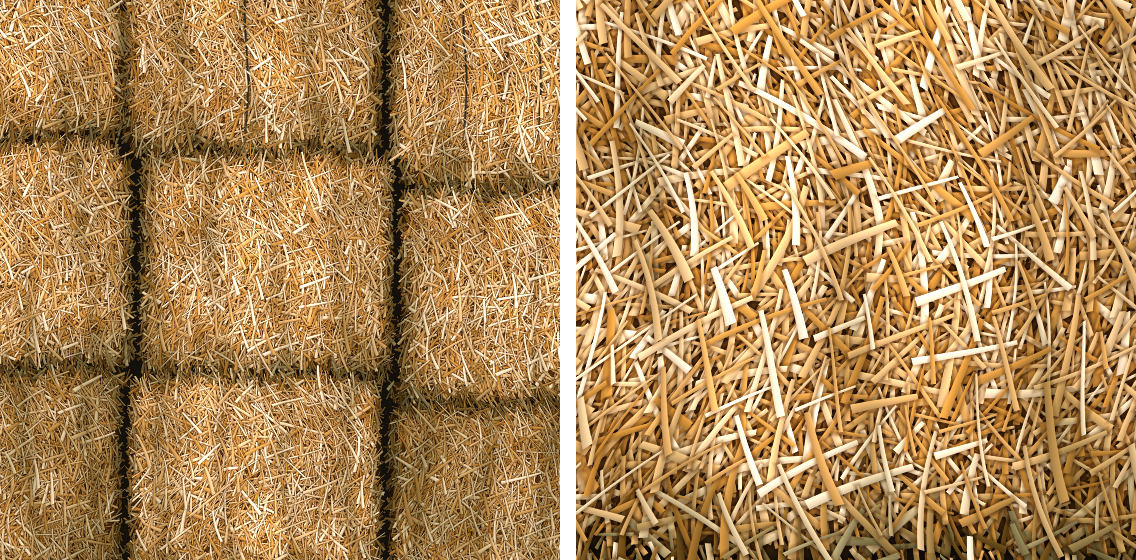
Left: the whole. Right: its middle third, enlarged.
This pattern is drawn by a WebGL 2 fragment shader. Its source:

```glsl
#version 300 es
precision highp float;

uniform vec2 u_resolution;
out vec4 fragColor;

vec4 hash4(vec3 c) {
  vec4 q = fract(c.xyzx * vec4(.1031, .1030, .0973, .1099));
  q += dot(q, q.wzxy + 33.33);
  return fract((q.xxyz + q.yzzw) * q.zywx);
}

// Position within the nearest bale (xy), its column (z) and row (w)
vec4 findBale(vec2 p) {
  p.y += .005 * sin(p.x * 29. + 1.);
  p.x += .012 - .02 * step(abs(p.y - .52), .2);
  float column = floor((p.x + .23) / .465);
  float seam = .345 + .0085 * column - .0205 * column * column;
  float pitch = .41 - .013 * column;
  float row = floor((p.y - seam) / pitch);
  float height = ((p.y - seam) / pitch - row - .5) * .395;
  return vec4(p.x - .0025 - .465 * column, height, column, row);
}

// Signed distance to the rounded bale; two bales of the top row touch
float baleEdge(vec4 place) {
  float touching = step(.5, place.w) * step(place.z + .5 * sign(place.x), .75);
  vec2 corner = abs(place.xy) - vec2(.1985 + .008 * touching, .1675);
  return length(max(corner, 0.)) + min(max(corner.x, corner.y), 0.) - .029;
}

// Dim edges and underside, shaded outer bales in the bottom row
float baleLight(vec4 place, float edge) {
  float light = mix(.5, 1., smoothstep(0., .03, -edge));
  light *= .78 + .22 * smoothstep(-.2, -.08, place.y);
  return light * (place.w < -.5 && abs(place.z - 1.) > .5 ? .78 : 1.);
}

// Pressed flakes and uneven patches
float patchLight(vec2 p, vec4 place) {
  float flake = .5 + .5 * sin(place.x * 56. + .9 * sin(place.y * 11. + place.z) + place.w * 2.);
  float patches = sin(p.x * 27. + 2. * sin(p.y * 15.)) * sin(p.y * 23. + 1.5 * sin(p.x * 19.));
  return (1. - .15 * pow(flake, 5.)) * (1.03 + .08 * cos(place.x * 14.) + .1 * patches);
}

vec3 strawColor(float tone) {
  vec3 c = mix(vec3(.46, .30, .11), vec3(.76, .54, .22), smoothstep(0., .35, tone));
  c = mix(c, vec3(.86, .71, .48), smoothstep(.3, .65, tone));
  return mix(c, vec3(.96, .90, .79), smoothstep(.62, 1., tone));
}

// Shadows turn warmer as they deepen
vec3 shade(vec3 color, float light) {
  return color * light * vec3(1.04, 1., min(1., .5 + .5 * light));
}

void main() {
  vec2 p = gl_FragCoord.xy / u_resolution;
  float pixel = 1. / min(u_resolution.x, u_resolution.y);

  // Dark gaps and the deep interior of the bales
  vec4 ground = findBale(p);
  float edge = baleEdge(ground);
  float patchy = patchLight(p, ground);
  vec3 interior = shade(vec3(.32, .2, .07), baleLight(ground, edge) * patchy);
  vec3 color = mix(vec3(.07, .055, .04), interior, smoothstep(.002, -.012, edge));

  // Gentle swirl that turns the straw from place to place
  vec2 swirled = p + .018 * sin(p.yx * vec2(19., 16.) + vec2(1., 4.));

  // Straws, stacked from back to front, one in each cell of a turned grid
  for (int layer = 0; layer < 36; layer++) {
    float level = float(layer);

    // Twine, left partly covered by the last layers
    if (layer == 32) {
      vec3 gap = abs(p.x - vec3(.44, .83, .963) - .003 * sin(p.y * 24.));
      float twine = min(gap.x, min(gap.y, gap.z));
      float cover = smoothstep(pixel, -pixel, twine - .0018) * smoothstep(.73, .79, p.y);
      color = mix(color, vec3(.15, .14, .12), cover);
    }

    // Headings lean towards upright
    float turn = fract(level * .618 + .1);
    float angle = 3.1416 * turn + .3 * sin(6.2832 * turn);
    vec2 axis = vec2(cos(angle), sin(angle));
    vec2 side = vec2(-axis.y, axis.x);
    vec2 cell = vec2(.09, .02);
    vec2 grid = vec2(dot(swirled, axis), dot(swirled, side)) / cell + level * vec2(.43, .71);
    grid.x += fract(floor(grid.y) * .377);
    vec4 h = hash4(vec3(floor(grid) + 50., level + 1.));
    vec4 g = fract(h.yzwx * 61.7);

    // Each straw is sized and tilted to stay inside its cell
    vec2 r = (fract(grid) - .5) * cell;
    float reach = .012 + .026 * h.x;
    float width = .0009 + .0016 * h.y * h.y;
    float slope = (h.z - .5) * .24;
    vec2 jitter = vec2(.042 - reach, .0073 - width - abs(slope) * reach);
    vec2 shift = (2. * g.xy - 1.) * jitter;
    float t = r.x - shift.x;
    float s = r.y - shift.y - slope * t + (g.z - .5) * t * t;
    if (abs(s) > width + .0035) continue;

    vec4 place = findBale(p - axis * t - side * s);
    float strawEdge = baleEdge(place);
    if (strawEdge > -.002) continue;

    // Shorter near the outline; level straws shrink at the bale sides
    reach *= mix(.5, 1., smoothstep(0., .03, -strawEdge));
    reach *= mix(1., .5 + .5 * axis.y, smoothstep(.16, .22, abs(place.x)));
    width *= 1. - .25 * clamp(t / reach, -1., 1.);
    float dist = max(abs(s) - width, abs(t) - reach);

    // Soft contact shadow, then the rounded stalk
    color *= 1. - vec3(.23, .28, .36) * smoothstep(.003, 0., dist);
    float tone = clamp(.05 + .74 * h.w + .008 * level, 0., 1.);
    float gloss = .96 + .14 * clamp(s / width, -1., 1.) * sign(axis.x);
    vec3 stalk = shade(strawColor(tone), baleLight(place, strawEdge) * patchy) * gloss;
    color = mix(color, stalk, smoothstep(.6 * pixel, -.6 * pixel, dist));
  }

  fragColor = vec4(clamp(color * 1.13, 0., 1.), 1.);
}
```
